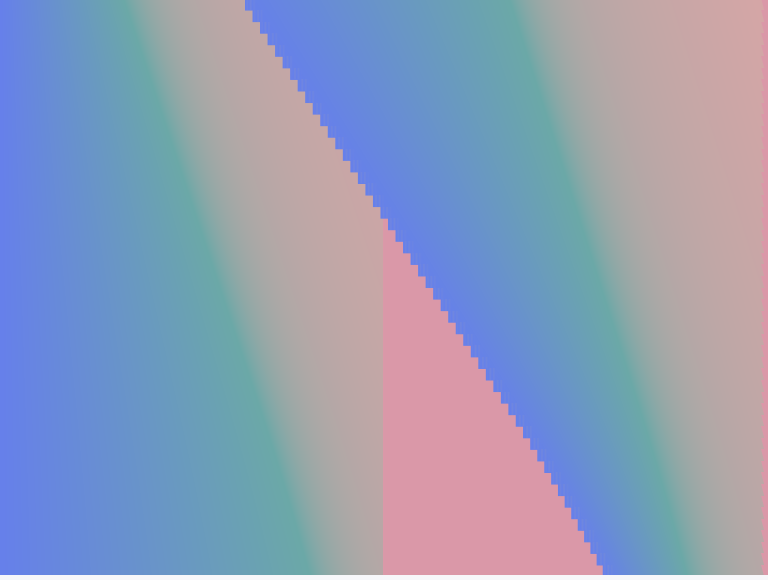
A Shadertoy shader for this background:

```glsl
// Two slanted colour ramps (blue, teal, dusty rose) split by a staircase diagonal.
// Each ramp is stretched between its borders; a flat pink wedge, a thin ragged
// pink margin on the right and a pale strip at the foot complete the scene.

#define ROWS 50.17          // staircase rows over the canvas height
#define ROW_SHIFT 0.13      // part of the first row cut off by the top
#define STAIR_START 0.319   // left end of the staircase at the top
#define STAIR_STEP 0.0098   // advance per row
#define STAIR_BEND 0.000064 // slowing of the advance in the lower rows
#define WEDGE_X 0.4987      // left side of the pink wedge
#define RIGHT_X 0.996       // right border of the second ramp
#define TEAL_AT 0.512       // place of the teal ridge within a ramp
#define FOOT 0.0086         // height of the pale strip
#define STRIPE_WIDTH 0.0048 // period of the fine stripes by the stairs

const vec3 BLUE = vec3(0.400, 0.500, 0.920);
const vec3 TEAL = vec3(0.420, 0.660, 0.655);
const vec3 GREY = vec3(0.690, 0.660, 0.650);
const vec3 ROSE = vec3(0.860, 0.647, 0.650);
const vec3 PINK = vec3(0.855, 0.598, 0.660);
const vec3 PALE = vec3(0.970, 0.970, 0.980);

// Antialiased step, one pixel wide
float cover(float edge, float v, float pixel) {
    return clamp((v - edge) / pixel + 0.5, 0.0, 1.0);
}

// Horizontal place of the staircase at a given row
float stairX(float row) {
    float late = max(row - 34.0, 0.0);
    return STAIR_START + STAIR_STEP * row - STAIR_BEND * late * late;
}

// Blue to teal by proportion, then teal to rose by distance from the ridge
vec3 ramp(float x, float start, float end) {
    float ridge = mix(start, end, TEAL_AT);
    float rise = clamp((x - start) / (ridge - start), 0.0, 1.0);
    float past = max(x - ridge, 0.0);
    vec3 color = mix(BLUE, TEAL, rise);
    color = mix(color, GREY, 1.0 - exp(-past / 0.046));
    return mix(color, ROSE, clamp(past * 2.6, 0.0, 1.0));
}

void mainImage(out vec4 fragColor, in vec2 fragCoord) {
    vec2 uv = fragCoord / iResolution.xy;
    vec2 pixel = 1.0 / iResolution.xy;

    // Continuous and stepped staircase rows, counted from the top
    float rowPos = (1.0 - uv.y) * ROWS + ROW_SHIFT;
    float row = floor(rowPos);
    float rowPixel = pixel.y * ROWS;
    float slant = stairX(rowPos - 0.5);

    // Left ramp with the flat wedge
    vec3 left = ramp(uv.x, 0.0, slant);
    left = mix(left, PINK, cover(WEDGE_X, uv.x, pixel.x));

    // Right ramp with faint stripes beside each step
    vec3 right = ramp(uv.x, slant, RIGHT_X);
    float beside = uv.x - stairX(row);
    float stripes = 0.5 + 0.5 * cos(6.2832 * uv.x / STRIPE_WIDTH);
    stripes *= smoothstep(0.016, 0.008, beside) * smoothstep(0.0, 0.004, beside);
    right = mix(right, GREY, 0.12 * stripes);

    // Ragged pink margin
    float margin = 0.991 + 0.004 * fract(rowPos);
    right = mix(right, PINK, cover(margin, uv.x, pixel.x));

    // Staircase mask, blended across the row borders
    float here = cover(stairX(row), uv.x, pixel.x);
    float above = cover(stairX(row - 1.0), uv.x, pixel.x);
    float side = mix(above, here, clamp(fract(rowPos) / rowPixel, 0.0, 1.0));
    vec3 color = mix(left, right, side);

    // Pale strip at the foot
    color = mix(PALE, color, cover(FOOT, uv.y, pixel.y));
    fragColor = vec4(color, 1.0);
}
```
